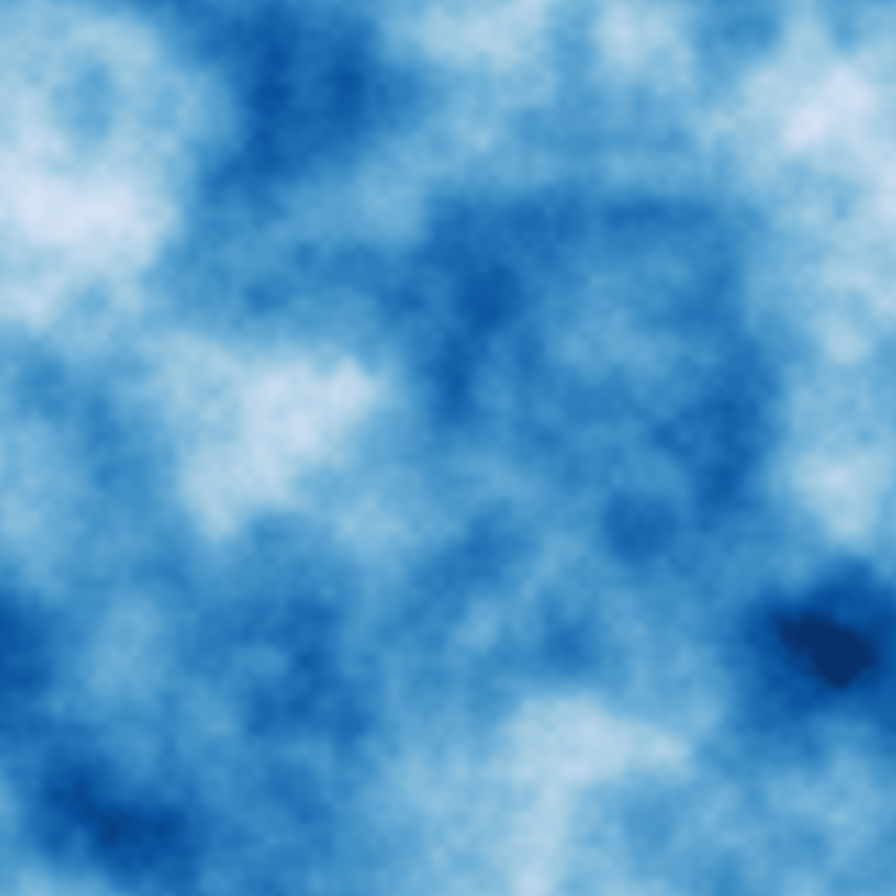
This texture is drawn by a Shadertoy shader. Its source:

```glsl
// Soft cloudy marbling in blues, from pale haze to deep navy patches.
// Octaves of wrapping value noise are summed into a darkness field,
// which is then looked up in an evenly spaced colour ramp.

const int   COARSE_CELLS = 5;      // lattice cells across the canvas, first octave
const int   OCTAVES      = 5;
const float OCTAVE_GAIN  = 0.5;    // amplitude ratio between octaves
const float MEAN_DARK    = 0.58;   // average position in the ramp
const float CONTRAST     = 0.69;
const vec2  OCTAVE_SHIFT = vec2(0.37, 0.61);  // keeps the lattices from lining up

const int RAMP_STEPS = 8;
const vec3 RAMP[9] = vec3[9](
    vec3(0.97, 0.98, 1.00),
    vec3(0.87, 0.91, 0.97),
    vec3(0.78, 0.86, 0.94),
    vec3(0.62, 0.79, 0.88),
    vec3(0.42, 0.68, 0.84),
    vec3(0.26, 0.57, 0.78),
    vec3(0.13, 0.44, 0.71),
    vec3(0.03, 0.32, 0.61),
    vec3(0.03, 0.19, 0.42));

// Integer hash to 0..1
float hash(uvec3 v) {
    uint h = v.x * 1597u + v.y * 51749u + v.z * 7919u + 17u;
    h = (h ^ (h >> 16)) * 73244475u;
    h = (h ^ (h >> 15)) * 668265u;
    h ^= h >> 16;
    return float(h & 65535u) / 65535.0;
}

// Lattice value of a wrapped cell; the few coarse cells use cubes modulo
// a prime, which scatter evenly over the range without repeating
float latticeValue(ivec2 cell, int cells, int octave) {
    uvec2 c = uvec2((cell + cells) % cells);
    if (octave == 0) {
        uint k = c.x + c.y * uint(cells) + 1u;
        return float((k * k * k) % 29u) / 29.0;
    }
    return hash(uvec3(c, uint(octave)));
}

// Smooth value noise that repeats after the given number of cells
float wrappedNoise(vec2 p, int cells, int octave) {
    ivec2 cell = ivec2(floor(p));
    vec2 f = fract(p);
    vec2 w = f * f * (3.0 - 2.0 * f);
    float a = latticeValue(cell, cells, octave);
    float b = latticeValue(cell + ivec2(1, 0), cells, octave);
    float c = latticeValue(cell + ivec2(0, 1), cells, octave);
    float d = latticeValue(cell + ivec2(1, 1), cells, octave);
    return mix(mix(a, b, w.x), mix(c, d, w.x), w.y);
}

// Sum of octaves, centred on zero
float clouds(vec2 uv) {
    float sum = 0.0;
    float amplitude = 1.0;
    int cells = COARSE_CELLS;
    for (int i = 0; i < OCTAVES; i++) {
        vec2 p = uv * float(cells) + OCTAVE_SHIFT * float(i + 1);
        sum += amplitude * (wrappedNoise(p, cells, i) - 0.5);
        amplitude *= OCTAVE_GAIN;
        cells *= 2;
    }
    return sum;
}

// Linear blend between neighbouring ramp colours
vec3 rampColor(float darkness) {
    float x = clamp(darkness, 0.0, 1.0) * float(RAMP_STEPS);
    int i = min(int(x), RAMP_STEPS - 1);
    return mix(RAMP[i], RAMP[i + 1], x - float(i));
}

void mainImage(out vec4 fragColor, in vec2 fragCoord) {
    vec2 uv = fragCoord / iResolution.xy;
    float darkness = MEAN_DARK + CONTRAST * clouds(uv);
    fragColor = vec4(rampColor(darkness), 1.0);
}
```
